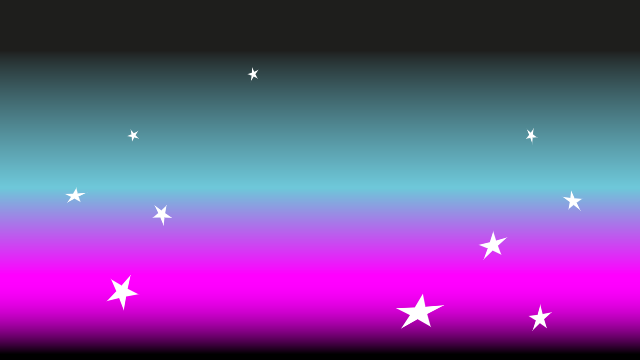
Write a WebGL 1 fragment shader that draws this background.

```glsl
precision highp float;
// A banded twilight gradient, charcoal through teal and magenta to black,
// strewn with crooked white stars. Each star is a regular five-pointed
// distance shape seen through its own skewed pair of axes.

uniform vec2 u_resolution;

const float PI = 3.14159265;
const vec2 SCENE = vec2(768.0, 432.0);  // scene units, origin at lower left
const float INNER_RADIUS = 0.36;        // star valleys relative to the tips

const vec3 CHARCOAL = vec3(0.118, 0.118, 0.110);
const vec3 TEAL = vec3(0.430, 0.780, 0.850);
const vec3 MAGENTA = vec3(1.0, 0.0, 1.0);
const vec3 STAR_WHITE = vec3(1.0);

// Linear 0..1 progress from one height to another
float ramp(float from, float to, float y) {
  return clamp((y - from) / (to - from), 0.0, 1.0);
}

vec3 skyColor(float y) {
  vec3 color = mix(CHARCOAL, TEAL, pow(ramp(371.0, 208.0, y), 0.8));
  color = mix(color, MAGENTA, ramp(206.0, 102.0, y));
  float fall = ramp(97.0, 7.0, y);
  return color * (1.0 - fall * fall);
}

// Signed distance to the edges of a unit star with one tip along +y
float starDistance(vec2 q) {
  float sector = 0.4 * PI;
  float angle = abs(mod(atan(q.x, q.y) + 0.5 * sector, sector) - 0.5 * sector);
  vec2 folded = length(q) * vec2(cos(angle), sin(angle));
  vec2 tip = vec2(1.0, 0.0);
  vec2 valley = INNER_RADIUS * vec2(cos(0.5 * sector), sin(0.5 * sector));
  vec2 edge = valley - tip;
  return dot(folded - tip, normalize(vec2(edge.y, -edge.x)));
}

// Smooth coverage of a star whose local x and y axes are side and up
float star(vec2 p, float pixel, vec2 centre, vec2 side, vec2 up) {
  vec2 d = p - centre;
  float area = side.x * up.y - side.y * up.x;
  vec2 q = vec2(d.x * up.y - d.y * up.x, side.x * d.y - side.y * d.x) / area;
  float dist = starDistance(q) * sqrt(abs(area));
  return 1.0 - smoothstep(-0.6 * pixel, 0.6 * pixel, dist);
}

// Distant stars, small and high in the sky
float farStars(vec2 p, float px) {
  float s = star(p, px, vec2(304.0, 343.0), vec2(6.7, 2.6), vec2(-1.4, 8.1));
  s = max(s, star(p, px, vec2(160.0, 269.5), vec2(5.0, -5.5), vec2(5.5, 5.0)));
  return max(s, star(p, px, vec2(637.4, 269.4), vec2(6.2, -4.9), vec2(2.9, 8.2)));
}

// Mid-sized stars around the teal horizon
float middleStars(vec2 p, float px) {
  float s = star(p, px, vec2(90.0, 197.0), vec2(13.3, 0.6), vec2(1.6, 9.4));
  s = max(s, star(p, px, vec2(194.3, 174.8), vec2(11.0, -7.9), vec2(5.5, 10.6)));
  return max(s, star(p, px, vec2(687.6, 190.6), vec2(12.1, -1.2), vec2(-2.2, 12.7)));
}

// Large stars over the magenta band
float nearStars(vec2 p, float px) {
  float s = star(p, px, vec2(591.4, 137.4), vec2(17.9, 4.7), vec2(0.5, 17.0));
  s = max(s, star(p, px, vec2(146.6, 81.6), vec2(17.2, -9.4), vec2(10.1, 20.2)));
  s = max(s, star(p, px, vec2(502.8, 57.0), vec2(30.2, 1.9), vec2(4.6, 22.4)));
  return max(s, star(p, px, vec2(648.0, 50.0), vec2(14.5, 2.3), vec2(0.4, 16.2)));
}

void main() {
  // Scale by height and keep the scene centred horizontally
  float pixel = SCENE.y / u_resolution.y;
  vec2 p = gl_FragCoord.xy * pixel;
  p.x += 0.5 * (SCENE.x - u_resolution.x * pixel);

  float stars = max(farStars(p, pixel), max(middleStars(p, pixel), nearStars(p, pixel)));
  gl_FragColor = vec4(mix(skyColor(p.y), STAR_WHITE, stars), 1.0);
}
```
